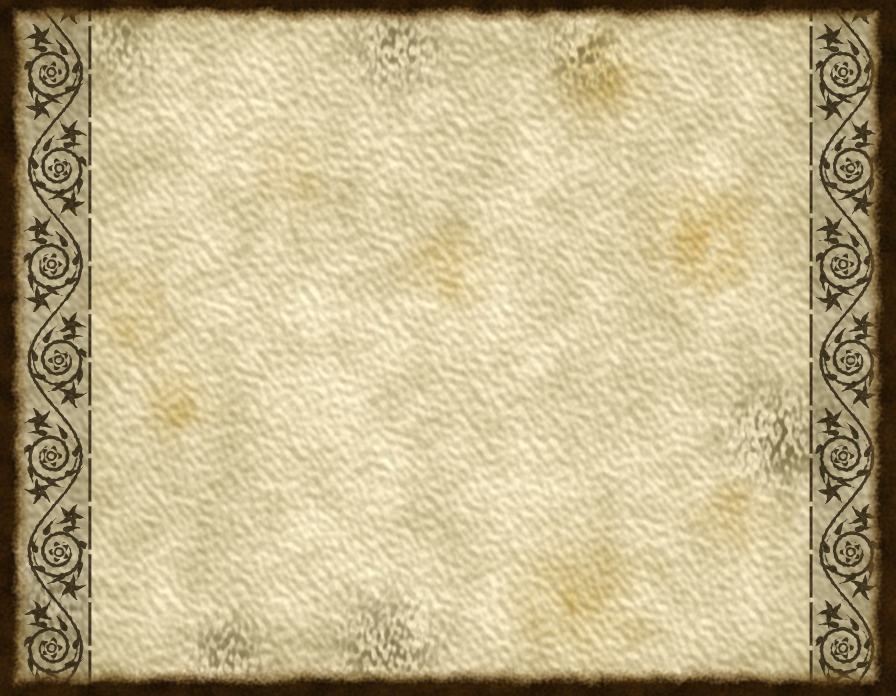
A WebGL 1 fragment shader for this texture:

```glsl
precision highp float;
// Aged parchment with scorched edges and two vertical bands of scrollwork.
uniform vec2 u_resolution;

const float WIDTH = 1.2886;          // canvas width when its height is 1
const float BAND_HALF = 0.0455;      // half width of a scrollwork band
const float BAND_LEFT = 0.0795;
const float BAND_RIGHT = 1.2180;
const float RULE_LEFT = 0.1292;
const float RULE_RIGHT = 1.1665;
const float CELL = 3.03;             // scroll period in band half widths
const float GRAIN_SCALE = 105.0;
const vec3 PAPER_LIGHT = vec3(0.94, 0.89, 0.75);
const vec3 PAPER_DARK = vec3(0.71, 0.65, 0.46);
const vec3 GOLD = vec3(0.77, 0.64, 0.30);
const vec3 GRIME = vec3(0.34, 0.29, 0.15);
const vec3 INK = vec3(0.17, 0.13, 0.06);
const vec3 SCORCH = vec3(0.17, 0.105, 0.03);
const vec3 RIM = vec3(0.45, 0.33, 0.13);

vec2 gradient(vec2 cell) {
  vec3 h = fract(cell.xyx * vec3(0.1031, 0.1030, 0.0973));
  h += dot(h, h.yzx + 33.33);
  float a = 6.2832 * fract((h.x + h.y) * h.z);
  return vec2(cos(a), sin(a));
}

float noise(vec2 p) {
  vec2 i = floor(p), f = p - i;
  vec2 w = f * f * f * (f * (f * 6.0 - 15.0) + 10.0);
  vec2 e = vec2(1.0, 0.0);
  float low = mix(dot(gradient(i), f), dot(gradient(i + e), f - e), w.x);
  float high = mix(dot(gradient(i + e.yx), f - e.yx), dot(gradient(i + 1.0), f - 1.0), w.x);
  return 1.4 * mix(low, high, w.y);
}

float fbm(vec2 p) {
  float sum = 0.0, amp = 0.5;
  for (int i = 0; i < 5; i++) {
    sum += amp * noise(p);
    p = mat2(1.6, 1.2, -1.2, 1.6) * p + 7.3;
    amp *= 0.55;
  }
  return sum;
}

float stain(vec2 p, float x, float y, float radius) {
  vec2 d = (p - vec2(x, y)) / radius;
  return exp(-dot(d, d));
}

mat2 turn(float a) { return mat2(cos(a), -sin(a), sin(a), cos(a)); }

// Curved leaf growing along +x from the origin.
float leaf(vec2 q, float len, float width) {
  q.y -= 0.55 * q.x * q.x / len;
  float t = clamp(q.x / len, 0.0, 1.0);
  return max(abs(q.y) - width * sin(3.1416 * sqrt(t)), abs(q.x - 0.5 * len) - 0.5 * len);
}

// Scrollwork distance: vine, spiral, flower and leaves in mirrored cells.
float scrollwork(vec2 q) {
  float row = floor(q.y / CELL);
  q.y -= (row + 0.5) * CELL;
  q.x *= 1.0 - 2.0 * mod(row, 2.0);
  float d = abs(q.x - 0.82 * cos(3.1416 * q.y / CELL)) - 0.055;
  vec2 c = q + vec2(0.12, 0.0);
  float r = length(c), a = atan(c.y, c.x);
  float coil = abs(fract(r / 0.34 - a / 6.2832) - 0.5) * 0.34 - 0.055;
  d = min(d, max(coil, abs(r - 0.58) - 0.24));
  float flower = max(r - 0.27 - 0.07 * cos(5.0 * a), 0.09 - r);
  d = min(d, max(flower, 0.03 - abs(r - 0.19)));
  for (int i = 0; i < 7; i++) {
    float k = float(i) * 0.8976;
    d = min(d, leaf(turn(k + 0.7) * (c - 0.68 * vec2(cos(k), sin(k))), 0.52, 0.105));
  }
  vec2 corner = vec2(q.x + 0.5, abs(q.y) - 1.12);
  for (int i = 0; i < 5; i++) {
    d = min(d, leaf(turn(float(i) * 1.2566 + 0.3) * corner, 0.44, 0.10));
  }
  return max(d, abs(q.x) - 0.98);
}

void main() {
  vec2 uv = gl_FragCoord.xy / u_resolution;
  vec2 p = uv * vec2(WIDTH, 1.0);
  float px = 1.0 / u_resolution.y;

  // Mottled paper with embossed diagonal fibres
  float cloud = fbm(p * 5.0 + 3.0), mottle = fbm(p * 19.0 + 11.0);
  vec2 g = turn(0.65) * p * vec2(GRAIN_SCALE) * vec2(1.0, 1.0);
  g.y *= 0.7;
  float relief = noise(g) - noise(g + vec2(0.5, 0.25));
  float speck = noise(p * 190.0);
  vec2 edge = min(p, vec2(WIDTH, 1.0) - p);
  float shade = 0.24 + 0.42 * cloud + 0.42 * mottle
    + 0.50 * exp(-edge.y / 0.055) + 0.30 * exp(-max(edge.x - 0.12, 0.0) / 0.06);
  vec3 color = mix(PAPER_LIGHT, PAPER_DARK, clamp(shade, 0.0, 1.25));

  // Golden stains
  float gold = stain(p, 1.015, 0.656, 0.065) + 0.65 * stain(p, 0.643, 0.614, 0.050)
    + 0.75 * stain(p, 0.260, 0.421, 0.042) + 0.80 * stain(p, 0.864, 0.891, 0.060)
    + 0.45 * stain(p, 0.185, 0.547, 0.060) + 0.55 * stain(p, 1.057, 0.262, 0.050)
    + 0.60 * stain(p, 0.839, 0.136, 0.085) + 0.35 * stain(p, 0.420, 0.748, 0.050);
  color = mix(color, GOLD, clamp(gold * (0.55 + 0.8 * mottle), 0.0, 0.8));
  color += 0.11 * relief + 0.025 * speck;

  // Speckled grime
  float dirt = 0.8 * stain(p, 0.570, 0.933, 0.060) + 0.7 * stain(p, 0.839, 0.925, 0.055)
    + stain(p, 1.121, 0.371, 0.065) + 0.9 * stain(p, 0.554, 0.065, 0.070)
    + 0.8 * stain(p, 0.327, 0.055, 0.055) + 0.6 * stain(p, 0.168, 0.940, 0.060)
    + 0.8 * stain(p, 0.076, 0.128, 0.050);
  float wear = noise(p * vec2(130.0, 75.0)) + 0.8 * mottle;
  color = mix(color, GRIME, 0.75 * clamp(dirt, 0.0, 1.0) * smoothstep(-0.35, 0.55, wear));

  // Ornament bands and broken rules
  bool leftSide = p.x < 0.5 * WIDTH;
  float x = p.x - (leftSide ? BAND_LEFT : BAND_RIGHT);
  float inBand = 1.0 - smoothstep(BAND_HALF, BAND_HALF + 0.006, abs(x));
  color *= mix(1.0, 0.86, inBand);
  float soft = 0.8 * px / BAND_HALF;
  float ink = 1.0 - smoothstep(-soft, soft, scrollwork(vec2(x, p.y) / BAND_HALF) + 0.035 * speck);
  float rule = abs(p.x - (leftSide ? RULE_LEFT : RULE_RIGHT)) - 0.0021;
  float dash = abs(fract(p.y / 0.069) - 0.5) * 0.069 - 0.031;
  ink = max(ink, 1.0 - smoothstep(-px, px, max(rule, dash)));
  color = mix(color, INK, ink * (0.86 + 0.14 * speck));

  // Scorched border
  float ragged = 0.009 * fbm(p * 24.0) + 0.003 * speck;
  float side = edge.x + ragged - (leftSide ? 0.024 : 0.026);
  float ends = edge.y + ragged - (uv.y > 0.5 ? 0.016 : 0.022);
  float burn = min(side, ends);
  color = mix(color, RIM, 0.75 * (1.0 - smoothstep(0.0, 0.019, burn)));
  vec3 char = SCORCH * (1.0 + 0.7 * mottle + 0.25 * speck);
  color = mix(color, char, 1.0 - smoothstep(-0.007, 0.007, burn));
  gl_FragColor = vec4(clamp(color, 0.0, 1.0), 1.0);
}
```
